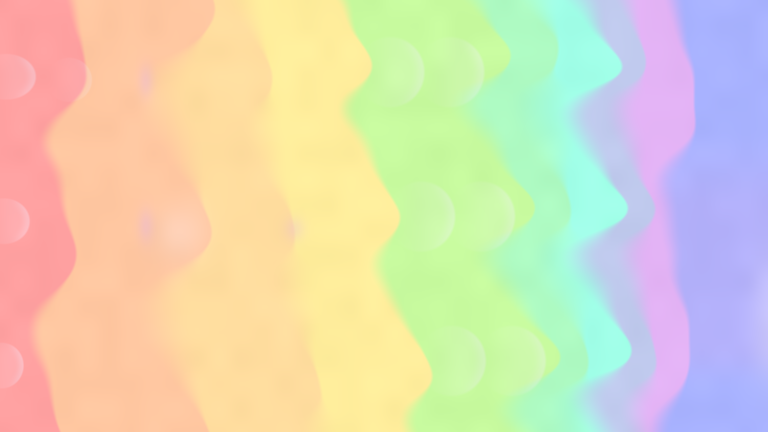
Reproduce this background procedurally as a Shadertoy shader.

```glsl
// Pastel rainbow of wavy vertical paint bands with translucent brush dabs.

// Lengths are percent of the canvas width; y is measured down from the top.
struct Edge { float x, drift, swing, peak, period, blur; };

const Edge PEACH_EDGE   = Edge( 9.9, -0.07, 2.3,  9.8, 24.0, 1.2);
const Edge APRICOT_EDGE = Edge(24.3,  0.00, 3.5, 30.0, 28.0, 4.0);
const Edge YELLOW_EDGE  = Edge(32.5,  0.17, 1.0, 30.0, 20.0, 3.0);
const Edge GREEN_EDGE   = Edge(44.7,  0.19, 2.1, 28.0, 20.2, 1.5);
const Edge MINT_EDGE    = Edge(62.2,  0.15, 3.4, 26.7, 19.8, 3.0);
const Edge AQUA_EDGE    = Edge(70.5,  0.10, 1.5, 27.0, 19.8, 4.5);
const Edge HAZE_EDGE    = Edge(77.3,  0.04, 3.1, 27.0, 18.5, 3.0);
const Edge LILAC_EDGE   = Edge(82.2,  0.04, 1.6, 27.0, 19.3, 2.5);
const Edge VIOLET_EDGE  = Edge(89.0, -0.02, 2.0, 14.0, 32.0, 1.8);

const vec3 PINK    = vec3(1.00, 0.63, 0.63);
const vec3 PEACH   = vec3(1.00, 0.78, 0.63);
const vec3 APRICOT = vec3(1.00, 0.865, 0.62);
const vec3 YELLOW  = vec3(1.00, 0.93, 0.61);
const vec3 GREEN   = vec3(0.78, 0.98, 0.62);
const vec3 MINT    = vec3(0.68, 0.98, 0.76);
const vec3 AQUA    = vec3(0.63, 1.00, 0.91);
const vec3 HAZE    = vec3(0.75, 0.79, 0.93);
const vec3 LILAC   = vec3(0.89, 0.70, 0.96);
const vec3 VIOLET  = vec3(0.70, 0.69, 0.98);
const vec3 BLUE    = vec3(0.66, 0.70, 1.00);
const vec3 PALE    = vec3(0.95, 0.93, 1.00);

const float CRISP = 0.25;     // half width of a sharp edge
const float MOTTLE = 0.025;   // strength of the paint texture
const float ROW_TOP = 9.4;    // first row of dabs
const float ROW_STEP = 18.8;  // distance between rows of dabs

float hash(vec2 p) {
    return fract(sin(dot(p, vec2(127.1, 311.7))) * 43758.5);
}

float noise(vec2 p) {
    vec2 i = floor(p), f = fract(p);
    f = f * f * (3.0 - 2.0 * f);
    return mix(mix(hash(i), hash(i + vec2(1, 0)), f.x),
               mix(hash(i + vec2(0, 1)), hash(i + vec2(1, 1)), f.x), f.y);
}

// Wave that climbs slowly to its peak and falls back quickly
float skewWave(float y, float peak, float period) {
    float a = 6.2832 * (y - peak) / period + 0.44;
    return cos(a - 0.5 * cos(a));
}

// Covers everything right of the edge: sharp at peaks, blurred in troughs
vec3 band(vec3 under, vec3 paint, vec2 p, Edge e) {
    float wave = skewWave(p.y, e.peak, e.period);
    float x = e.x + e.drift * p.y + e.swing * wave;
    float w = mix(CRISP, e.blur, smoothstep(0.9, -0.8, wave));
    return mix(under, paint, smoothstep(x - w, x + w, p.x));
}

// Soft round spot, 1 at the centre
float glow(vec2 p, vec2 centre, vec2 radius) {
    vec2 d = (p - centre) / radius;
    return exp(-dot(d, d));
}

// Rounded dab that is brightest along its right rim
float dab(vec2 p, vec2 centre, vec2 radius) {
    vec2 d = (p - centre) / radius;
    float r = length(d);
    float inside = smoothstep(1.04, 0.94, r) * smoothstep(-1.0, 0.5, d.x);
    return inside * (0.4 + 0.6 * smoothstep(0.55, 1.0, r) * smoothstep(0.2, 0.9, d.x));
}

void mainImage(out vec4 fragColor, in vec2 fragCoord) {
    vec2 p = vec2(fragCoord.x, iResolution.y - fragCoord.y) * 100.0 / iResolution.x;
    vec2 q = p + vec2(noise(p * 0.22) - 0.5, 0.0);

    // Bands, warm to cool
    vec3 col = band(PINK, PEACH, q, PEACH_EDGE);
    col = band(col, APRICOT, q, APRICOT_EDGE);
    col = band(col, YELLOW, q, YELLOW_EDGE);
    col = band(col, GREEN, q, GREEN_EDGE);
    col = band(col, MINT, q, MINT_EDGE);
    col = band(col, AQUA, q, AQUA_EDGE);
    col = band(col, HAZE, q, HAZE_EDGE);
    col = band(col, LILAC, q, LILAC_EDGE);
    float blueness = smoothstep(28.0, 16.0, p.y) + smoothstep(45.0, 51.0, p.y);
    col = band(col, mix(VIOLET, BLUE, blueness), q, VIOLET_EDGE);

    // Rows of dabs on the green and pink bands
    for (int i = 0; i < 3; i++) {
        float row = float(i);
        float y = ROW_TOP + ROW_STEP * row;
        for (int j = 0; j < 2; j++) {
            vec2 centre = vec2(50.8 + 4.0 * row + 7.8 * float(j), y);
            col = mix(col, PALE, 0.32 * dab(p, centre, vec2(4.5, 4.6)));
        }
        col = mix(col, PALE, 0.35 * dab(p, vec2(0.8 - 0.3 * row, y + 0.6), vec2(3.9 - 0.5 * row, 3.0)));
        col = mix(col, LILAC, 0.3 * glow(p, vec2(19.0, y + 1.2), vec2(1.0, 2.2)) * step(row, 1.5));
    }

    // Pale patches: warm side, then the right rim
    col = mix(col, PALE, 0.2 * dab(p, vec2(9.0, 10.4), vec2(3.0, 2.9)));
    col = mix(col, PALE, 0.22 * glow(p, vec2(23.4, 30.3), vec2(3.4, 3.6)));
    col = mix(col, LILAC, 0.22 * glow(p, vec2(38.4, 29.8), vec2(1.3, 1.5)));
    col = mix(col, PALE, 0.35 * glow(p, vec2(100.5, 42.0), vec2(2.5, 8.0)));

    // Paint texture
    col += MOTTLE * (noise(p * vec2(0.35, 0.3) + 9.0) - 0.5);
    fragColor = vec4(clamp(col, 0.0, 1.0), 1.0);
}
```
